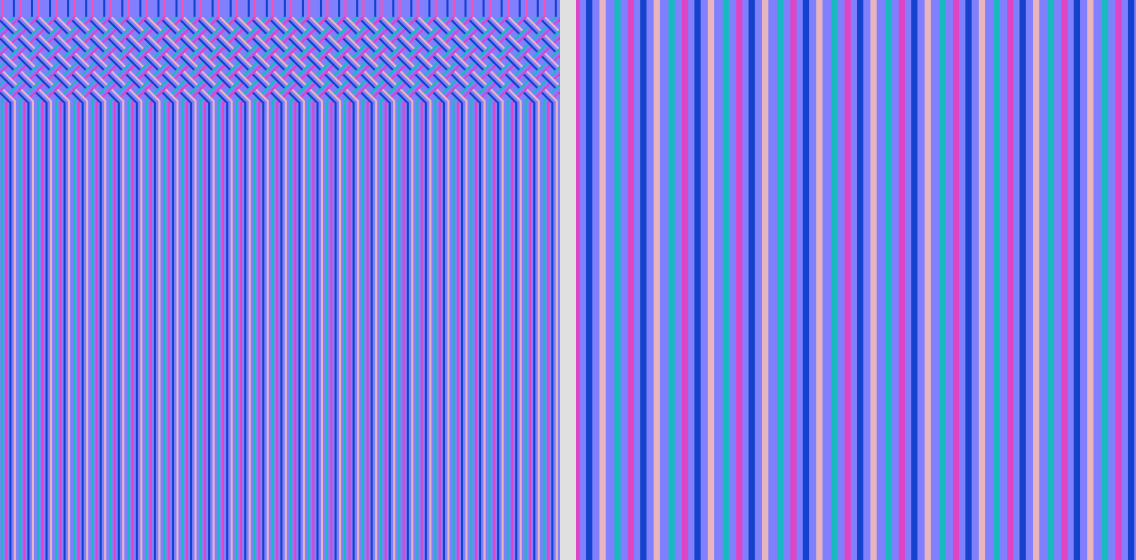
Left, the full canvas; right, a detail of the centre.
Give the GLSL for this texture map, as a WebGL 1 fragment shader.

```glsl
precision mediump float;
// Tangent-space normal map of a knotted fringe: hanging cords below, a woven
// diagonal lattice above them, and a row of single cords along the top.
// Each cord is a flat strip whose two bevelled edges are coloured lines.

uniform vec2 u_resolution;

// Lengths are in repeats: one unit is one period of the fringe.
const float REPEATS = 31.0;
const float LATTICE_BOTTOM = 25.35;
const float LATTICE_HEIGHT = 4.72;
const float RISING_CENTER = 0.222;
const float FALLING_CENTER = 0.700;
const float TOP_CENTER = 0.945;
const float CORD_HALF = 0.124;
const float TOP_HALF = 0.175;
const float EDGE_HALF = 0.058;
const float FIRST_CROSSING = 0.24;
const float DIAGONAL = 0.7071;
const float MITRE = 0.4142;

const vec3 FLAT = vec3(0.50, 0.50, 1.00);
const vec3 TEAL = vec3(0.10, 0.73, 0.75);
const vec3 PINK = vec3(0.87, 0.27, 0.77);
const vec3 PALE = vec3(0.91, 0.71, 0.75);
const vec3 BLUE = vec3(0.08, 0.26, 0.80);
const vec3 TOP_PINK = vec3(0.98, 0.31, 0.71);

// Signed offset to the nearest repeat, in -0.5 to 0.5.
float wrapCentered(float x) {
  return fract(x + 0.5) - 0.5;
}

// Antialiased coverage of a band around zero.
float band(float d, float halfWidth, float pixel) {
  return clamp((halfWidth - abs(d)) / pixel + 0.5, 0.0, 1.0);
}

// Offset across a cord that hangs straight, then leans with a mitred bend.
float bentCord(float x, float height) {
  float straight = wrapCentered(x);
  float leaning = wrapCentered(x - height) * DIAGONAL;
  return height > -MITRE * straight ? leaning : straight;
}

// Lays a cord over what is below it: flat face first, then both edges.
vec3 layCord(vec3 below, float d, float halfWidth, vec3 nearEdge, vec3 farEdge, float pixel) {
  vec3 color = mix(below, FLAT, band(d, halfWidth, pixel));
  color = mix(color, nearEdge, band(d + halfWidth, EDGE_HALF, pixel));
  return mix(color, farEdge, band(d - halfWidth, EDGE_HALF, pixel));
}

void main() {
  vec2 p = gl_FragCoord.xy / u_resolution * REPEATS;
  float pixel = REPEATS / u_resolution.y;
  float height = p.y - LATTICE_BOTTOM;

  // Two families of cords, mirrored in their lean.
  float rising = bentCord(p.x - RISING_CENTER, height);
  float falling = bentCord(FALLING_CENTER - p.x, height);

  // Plain weave: the upper family swaps at each row of crossings.
  float row = floor((height - FIRST_CROSSING) * 2.0 + 0.5);
  vec3 color = FLAT;
  if (mod(row, 2.0) < 0.5) {
    color = layCord(color, rising, CORD_HALF, TEAL, PINK, pixel);
    color = layCord(color, falling, CORD_HALF, PALE, BLUE, pixel);
  } else {
    color = layCord(color, falling, CORD_HALF, PALE, BLUE, pixel);
    color = layCord(color, rising, CORD_HALF, TEAL, PINK, pixel);
  }

  // Pairs merge into single straight cords above the lattice.
  float top = wrapCentered(p.x - TOP_CENTER);
  vec3 topColor = layCord(FLAT, top, TOP_HALF, BLUE, TOP_PINK, pixel);
  float aboveLattice = clamp((height - LATTICE_HEIGHT) / pixel + 0.5, 0.0, 1.0);
  gl_FragColor = vec4(mix(color, topColor, aboveLattice), 1.0);
}
```
